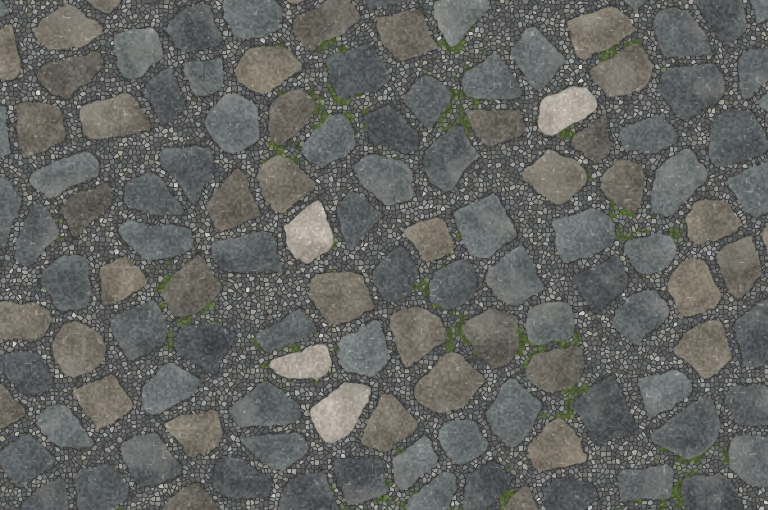
Reproduce this texture procedurally as a WebGL 2 fragment shader.

```glsl
#version 300 es
precision highp float;

uniform vec2 u_resolution;
out vec4 fragColor;

// Layout, in stone cells per canvas height
const float STONE_FREQ = 8.4;
const float LATTICE_TILT = -0.5;
const float STONE_JITTER = 0.72;
const float JOINT_INSET = 0.085;
const float CORNER_ROUND = 0.12;
const float EDGE_WOBBLE = 0.16;
const float ANGLE_SPREAD = 1.1;
const vec2 HALF_MIN = vec2(0.42, 0.31);
const vec2 HALF_MAX = vec2(0.66, 0.52);
const float GRAVEL_FREQ = 112.0;
const float GRAIN_FREQ = 230.0;

// Shares and colours
const float SLATE_SHARE = 0.56;
const float PALE_SHARE = 0.045;
const vec3 SLATE_DARK = vec3(0.30, 0.315, 0.325);
const vec3 SLATE_LIGHT = vec3(0.44, 0.465, 0.465);
const vec3 BROWN_DARK = vec3(0.37, 0.36, 0.335);
const vec3 BROWN_LIGHT = vec3(0.50, 0.47, 0.42);
const vec3 PALE_STONE = vec3(0.67, 0.64, 0.60);
const vec3 DUST = vec3(0.58, 0.57, 0.54);
const vec3 GRAVEL_GAP = vec3(0.25, 0.25, 0.245);
const vec3 GRAVEL_DARK = vec3(0.35, 0.36, 0.365);
const vec3 GRAVEL_LIGHT = vec3(0.65, 0.65, 0.635);
const vec3 MOSS = vec3(0.29, 0.37, 0.15);

vec3 hash3(vec2 p) {
  vec3 q = fract(p.xyx * vec3(0.1031, 0.1030, 0.0973));
  q += dot(q, q.yxz + 33.33);
  return fract((q.xxy + q.yzz) * q.zyx);
}

float noise(vec2 p) {
  vec2 i = floor(p), f = fract(p);
  vec2 u = f * f * (3.0 - 2.0 * f);
  float low = mix(hash3(i).x, hash3(i + vec2(1, 0)).x, u.x);
  float high = mix(hash3(i + vec2(0, 1)).x, hash3(i + vec2(1, 1)).x, u.x);
  return mix(low, high, u.y);
}

float fbm(vec2 p) {
  float sum = 0.0, amp = 0.533;
  for (int i = 0; i < 4; i++) {
    sum += amp * noise(p);
    p = mat2(1.6, 1.2, -1.2, 1.6) * p + 7.3;
    amp *= 0.5;
  }
  return sum;
}

mat2 rotation(float a) { return mat2(cos(a), sin(a), -sin(a), cos(a)); }

float smoothMin(float a, float b, float k) {
  float h = max(k - abs(a - b), 0.0) / k;
  return min(a, b) - h * h * k * 0.25;
}

vec2 cellPoint(vec2 cell, float jitter) {
  return cell + 0.5 + jitter * (hash3(cell).xy - 0.5);
}

// Signed distance to the nearest stone: a rotated block cut by its cell walls
float stoneDistance(vec2 p, out vec2 id, out vec2 offset) {
  vec2 base = floor(p);
  float nearest = 1e3;
  for (int k = 0; k < 9; k++) {
    vec2 cell = base + vec2(k % 3 - 1, k / 3 - 1);
    vec2 d = p - cellPoint(cell, STONE_JITTER);
    if (dot(d, d) < nearest) { nearest = dot(d, d); id = cell; offset = d; }
  }
  float wall = 8.0;
  for (int k = 0; k < 25; k++) {
    vec2 cell = id + vec2(k % 5 - 2, k / 5 - 2);
    if (k == 12) continue;
    vec2 apart = cellPoint(cell, STONE_JITTER) - (p - offset);
    wall = smoothMin(wall, dot(0.5 * apart - offset, normalize(apart)), CORNER_ROUND);
  }
  vec3 rnd = hash3(id + 41.7);
  vec2 halfSize = mix(HALF_MIN, HALF_MAX, rnd.yz);
  vec2 q = abs(rotation((rnd.x - 0.5) * ANGLE_SPREAD) * offset) - halfSize + CORNER_ROUND;
  float block = length(max(q, 0.0)) + min(max(q.x, q.y), 0.0) - CORNER_ROUND;
  return -smoothMin(wall - JOINT_INSET, -block, CORNER_ROUND);
}

// Small packed pebbles with dark seams
vec3 gravelColor(vec2 p) {
  vec2 g = p * GRAVEL_FREQ, base = floor(g), id = base;
  float first = 8.0, second = 8.0;
  for (int k = 0; k < 9; k++) {
    vec2 cell = base + vec2(k % 3 - 1, k / 3 - 1);
    float d = length(g - cellPoint(cell, 0.9));
    if (d < first) { second = first; first = d; id = cell; }
    else second = min(second, d);
  }
  vec3 rnd = hash3(id + 13.1);
  vec3 pebble = mix(GRAVEL_DARK, GRAVEL_LIGHT, rnd.x * rnd.x);
  pebble *= mix(vec3(0.97, 1.0, 1.03), vec3(1.03, 1.0, 0.95), rnd.y);
  pebble += 0.16 * step(0.95, rnd.z);
  return mix(GRAVEL_GAP, pebble, smoothstep(0.0, 0.38, second - first));
}

vec3 stoneColor(vec2 p, vec2 id, vec2 offset, float dist) {
  vec3 rnd = hash3(id + 87.3);
  vec3 color = rnd.x < SLATE_SHARE ? mix(SLATE_DARK, SLATE_LIGHT, rnd.y)
                                   : mix(BROWN_DARK, BROWN_LIGHT, rnd.y);
  if (rnd.x > 1.0 - PALE_SHARE) color = PALE_STONE;
  vec2 local = p + rnd.yz * 9.0;
  float blotch = fbm(local * 24.0);
  color *= 1.0 + 0.42 * (blotch - 0.5) + 0.10 * dot(offset, vec2(-0.4, 0.8));
  color += 0.13 * (noise(local * GRAIN_FREQ) - 0.5);
  // Worn dust patches, pale flecks and a dusty rim
  float worn = smoothstep(0.56, 0.78, fbm(local * 13.0 + 5.0));
  float rim = smoothstep(-0.13, 0.0, dist) * blotch;
  color = mix(color, DUST, 0.38 * worn + 0.22 * rim);
  color += 0.12 * smoothstep(0.84, 0.97, noise(local * 160.0 + 3.0));
  return color;
}

void main() {
  vec2 p = gl_FragCoord.xy / u_resolution.y;
  float pixel = STONE_FREQ / u_resolution.y;
  vec2 wobble = vec2(fbm(p * 20.0), fbm(p * 20.0 + 31.0)) - 0.5;
  vec2 lattice = rotation(LATTICE_TILT) * p * STONE_FREQ + 20.0 + EDGE_WOBBLE * wobble;

  vec2 id, offset;
  float dist = stoneDistance(lattice, id, offset);
  dist += 0.035 * (noise(p * 95.0) - 0.5);

  // Gravel bed with contact shadow and sparse moss
  vec3 bed = gravelColor(p) * mix(0.76, 1.0, smoothstep(0.0, 0.07, dist));
  float moss = smoothstep(0.70, 0.78, noise(p * 9.0 + 4.0) * 0.65 + noise(p * 60.0) * 0.35);
  bed = mix(bed, MOSS * (0.7 + 0.6 * noise(p * 200.0)), 0.7 * moss * (1.0 - smoothstep(0.05, 0.16, dist)));

  float cover = 1.0 - smoothstep(-pixel, pixel, dist);
  fragColor = vec4(mix(bed, stoneColor(p, id, offset, dist), cover), 1.0);
}
```
